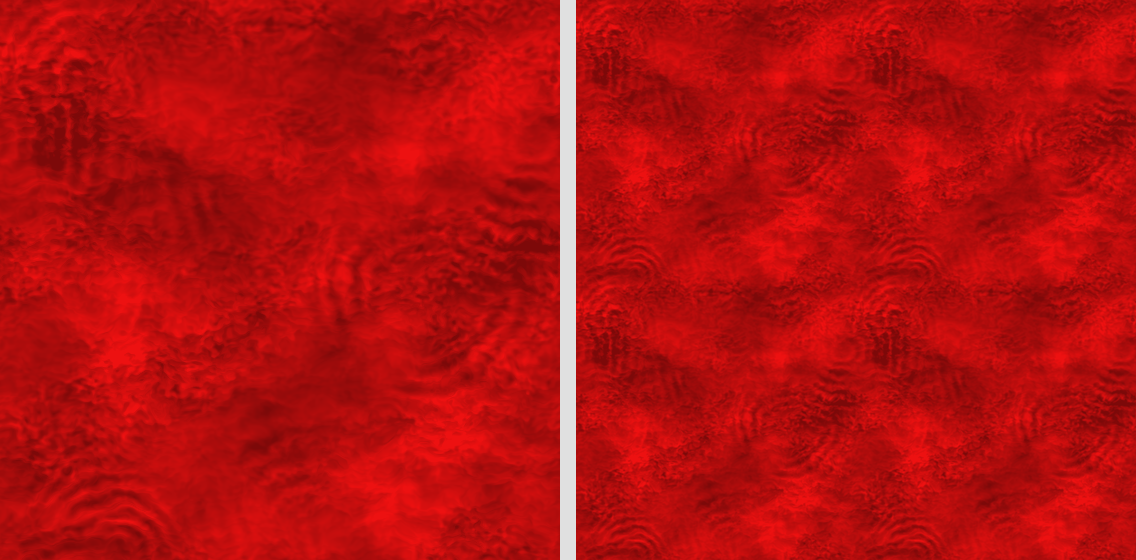
Left: one tile. Right: repeated 2 by 2.
Reproduce this texture procedurally as a three.js fragment shader.

```glsl
varying vec2 vUv;

const float TAU = 6.2831853;
const vec3 DEEP_RED = vec3(0.49, 0.035, 0.035);
const vec3 BRIGHT_RED = vec3(0.93, 0.065, 0.065);

float hash(vec2 cell, float seed) {
  return fract(sin(dot(cell, vec2(127.1, 311.7)) + seed * 74.7) * 43758.5453);
}

// Gradient noise that wraps after a whole number of cells
float lattice(vec2 cell, vec2 offset, vec2 repeats, float seed) {
  float angle = TAU * hash(mod(cell, repeats), seed);
  return dot(vec2(cos(angle), sin(angle)), offset);
}

float noise(vec2 uv, vec2 repeats, float seed) {
  vec2 p = uv * repeats;
  vec2 cell = floor(p);
  vec2 f = p - cell;
  vec2 blend = f * f * f * (f * (f * 6.0 - 15.0) + 10.0);
  vec2 x = vec2(1.0, 0.0);
  vec2 y = vec2(0.0, 1.0);
  float low = mix(lattice(cell, f, repeats, seed),
                  lattice(cell + x, f - x, repeats, seed), blend.x);
  float high = mix(lattice(cell + y, f - y, repeats, seed),
                   lattice(cell + 1.0, f - 1.0, repeats, seed), blend.x);
  return mix(low, high, blend.y);
}

float fbm(vec2 uv, vec2 repeats, float gain, float seed) {
  float sum = 0.0;
  float weight = 1.0;
  for (int i = 0; i < 4; i++) {
    sum += weight * noise(uv, repeats, seed + float(i));
    repeats *= 2.0;
    weight *= gain;
  }
  return sum;
}

vec2 noisePair(vec2 uv, vec2 repeats, float seed) {
  return vec2(noise(uv, repeats, seed), noise(uv, repeats, seed + 1.0));
}

// Broken rings around jittered drops: radial slope in xy, height in z
vec3 ripples(vec2 uv, float columns) {
  vec3 sum = vec3(0.0);
  for (int i = 0; i < 9; i++) {
    float id = float(i);
    vec2 cell = vec2(mod(id, columns), floor(id / columns));
    vec2 jitter = vec2(hash(cell, 3.0), hash(cell, 4.0));
    vec2 toDrop = fract(uv - (cell + jitter) / columns + 0.5) - 0.5;
    float r = max(length(toDrop), 0.001);
    float reach = mix(0.2, 0.38, hash(cell, 5.0));
    float spacing = mix(0.027, 0.042, hash(cell, 6.0));
    float fade = smoothstep(0.0, 0.06, r) * (1.0 - smoothstep(reach * 0.4, reach, r));
    float patches = smoothstep(-0.1, 0.35, noise(uv, vec2(5.0), id + 20.0));
    float strength = mix(0.5, 1.3, hash(cell, 7.0)) * fade * patches;
    float phase = TAU * r / spacing;
    sum += strength * vec3(toDrop / r * sin(phase), cos(phase));
  }
  return sum;
}

void main() {
  // Uneven water surface
  vec2 wobble = 0.018 * noisePair(vUv, vec2(9.0), 40.0)
              + 0.008 * noisePair(vUv, vec2(26.0), 43.0);
  vec3 rings = ripples(vUv + wobble, 3.0);

  // Fine crinkles, stronger in some areas
  float roughness = mix(0.35, 1.25, smoothstep(-0.25, 0.3, noise(vUv, vec2(4.0, 5.0), 50.0)));
  vec2 crinkle = roughness * (noisePair(vUv + wobble, vec2(46.0, 66.0), 52.0)
                            + 0.8 * noisePair(vUv + wobble, vec2(84.0, 112.0), 55.0));

  // Cloudy reflection and streaks bent by the surface
  vec2 bent = vUv + wobble * 1.5 + rings.xy * 0.012 + crinkle * 0.02;
  float clouds = fbm(bent, vec2(3.0, 4.0), 0.6, 60.0);
  float streaks = fbm(bent, vec2(8.0, 17.0), 0.7, 70.0);
  float streakArea = smoothstep(-0.3, 0.3, noise(vUv, vec2(3.0, 4.0), 80.0));

  float light = 0.48 + 0.62 * clouds + mix(0.1, 0.42, streakArea) * streaks
              + 0.2 * rings.z + 0.1 * rings.y + 0.34 * crinkle.y;
  gl_FragColor = vec4(mix(DEEP_RED, BRIGHT_RED, clamp(light, 0.0, 1.0)), 1.0);
}
```
